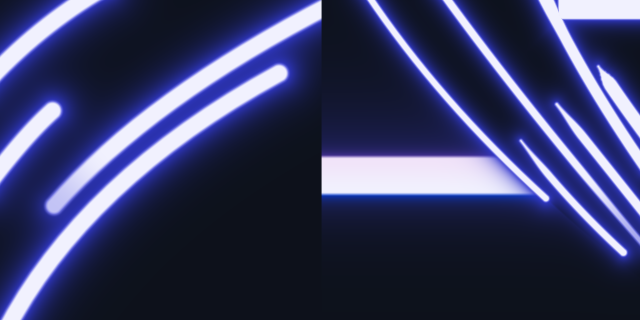
Write a Shadertoy shader that draws this background.

```glsl
// Two panels of neon light: broad round-capped arcs on the left, and on the
// right thin tapered streaks sweeping across a glowing horizontal band.
// Each streak is a sampled quadratic curve with a pale core and a blue halo.

const vec3 NIGHT  = vec3(0.050, 0.068, 0.105);
const vec3 BLUE   = vec3(0.190, 0.220, 0.800);
const vec3 LILAC  = vec3(0.460, 0.470, 0.900);
const vec3 PALE   = vec3(0.945, 0.945, 0.995);
const vec3 PINK   = vec3(0.945, 0.890, 0.975);
const vec3 INDIGO = vec3(0.120, 0.130, 0.370);
const vec3 VIOLET = vec3(0.300, 0.200, 0.620);
const vec3 AZURE  = vec3(0.000, 0.230, 0.820);
const float SEAM = 1.005;
const int STEPS = 16;

vec2 curvePoint(vec2 a, vec2 b, vec2 c, float t) {
    return mix(mix(a, b, t), mix(b, c, t), t);
}

// Signed distance to a tapered curve, and the position t along it.
vec2 streak(vec2 p, vec2 a, vec2 b, vec2 c, float startWidth, float endWidth) {
    vec2 best = vec2(1e3, 0.0);
    vec2 from = a;
    for (int i = 0; i < STEPS; i++) {
        vec2 to = curvePoint(a, b, c, float(i + 1) / float(STEPS));
        vec2 along = to - from;
        float h = clamp(dot(p - from, along) / dot(along, along), 0.0, 1.0);
        float t = (float(i) + h) / float(STEPS);
        float width = mix(startWidth, endWidth, smoothstep(0.0, 0.3, t));
        float d = length(p - from - along * h) - width;
        if (d < best.x) best = vec2(d, t);
        from = to;
    }
    return best;
}

// Light holds (core, halo); startGain dims the core near t = 0.
vec2 addLight(vec2 light, vec2 hit, float soft, float spread, float startGain) {
    float gain = mix(startGain, 1.0, smoothstep(0.0, 0.35, hit.y));
    float core = gain * (1.0 - smoothstep(-soft, soft * 1.2, hit.x));
    float halo = gain * exp(-max(hit.x, 0.0) / spread);
    return vec2(max(light.x, core), 1.0 - (1.0 - light.y) * (1.0 - halo));
}

vec3 shadeLight(vec3 base, vec2 light) {
    vec3 col = mix(base, BLUE, light.y);
    col = mix(col, LILAC, smoothstep(0.0, 0.6, light.x));
    return mix(col, PALE, smoothstep(0.35, 0.95, light.x));
}

vec3 arcPanel(vec2 p, float soft) {
    const float W = 0.027;
    const float SPREAD = 0.045;
    vec2 light = vec2(0.0);
    light = addLight(light, streak(p, vec2(-0.052, 0.732), vec2(0.115, 0.917),
        vec2(0.326, 1.039), W, W), soft, SPREAD, 1.0);
    light = addLight(light, streak(p, vec2(0.169, 0.357), vec2(0.464, 0.693),
        vec2(1.042, 0.990), W, W), soft, SPREAD, 0.7);
    light = addLight(light, streak(p, vec2(0.872, 0.771), vec2(0.260, 0.437),
        vec2(0.013, -0.042), W, W), soft, SPREAD, 1.0);
    light = addLight(light, streak(p, vec2(0.164, 0.654), vec2(0.078, 0.577),
        vec2(-0.039, 0.422), W, W), soft, SPREAD, 1.0);
    return shadeLight(NIGHT, light);
}

// Horizontal bar with a violet upper rim and an azure lower rim.
vec3 glowBand(float y, float bottom, float top, float soft) {
    float above = max(y - top, 0.0);
    float below = max(bottom - y, 0.0);
    float outside = above + below;
    vec3 rim = y > 0.5 * (top + bottom) ? VIOLET : AZURE;
    vec3 col = mix(NIGHT, INDIGO, exp(-above / 0.15 - below / 0.08));
    col = mix(col, rim, exp(-outside / 0.014));
    vec3 inside = mix(PALE, PINK, smoothstep(bottom, top, y));
    float fill = smoothstep(bottom - soft, bottom + soft, y)
               * (1.0 - smoothstep(top - soft, top + soft, y));
    return mix(col, inside, fill);
}

vec3 streakPanel(vec2 p, float soft) {
    const float SPREAD = 0.024;
    // The band stops at the first sweeping streak.
    float u = 1.0 - p.y;
    float bandEnd = 1.159 + 0.7785 * u + 0.337 * u * (u - 0.307);
    float mask = 1.0 - smoothstep(-soft, soft, p.x - bandEnd);
    vec3 base = mix(NIGHT, glowBand(p.y, 0.393, 0.510, 0.007), mask);

    vec2 light = vec2(0.0);
    light = addLight(light, streak(p, vec2(1.146, 1.021), vec2(1.371, 0.685),
        vec2(1.706, 0.380), 0.010, 0.010), soft, SPREAD, 1.0);
    light = addLight(light, streak(p, vec2(2.018, 0.227), vec2(1.645, 0.660),
        vec2(1.380, 1.026), 0.009, 0.012), soft, SPREAD, 0.6);
    light = addLight(light, streak(p, vec2(1.693, 1.031), vec2(1.811, 0.773),
        vec2(2.018, 0.474), 0.022, 0.017), soft, SPREAD, 1.0);
    light = addLight(light, streak(p, vec2(1.870, 0.792), vec2(1.930, 0.698),
        vec2(2.031, 0.562), 0.004, 0.021), soft, SPREAD, 0.9);
    light = addLight(light, streak(p, vec2(1.740, 0.674), vec2(1.865, 0.518),
        vec2(2.031, 0.310), 0.005, 0.014), soft, SPREAD, 0.9);
    light = addLight(light, streak(p, vec2(1.628, 0.560), vec2(1.770, 0.375),
        vec2(1.948, 0.211), 0.004, 0.011), soft, SPREAD, 0.9);
    // Bar along the upper right edge.
    float bar = max(0.940 - p.y, 1.745 - p.x);
    light = addLight(light, vec2(bar, 1.0), soft, SPREAD, 1.0);
    return shadeLight(base, light);
}

void mainImage(out vec4 fragColor, in vec2 fragCoord) {
    vec2 p = fragCoord / iResolution.y;
    float pixel = 1.0 / iResolution.y;
    vec3 left = arcPanel(p, max(0.010, pixel));
    vec3 right = streakPanel(p, max(0.006, pixel));
    float side = smoothstep(SEAM - pixel, SEAM + pixel, p.x);
    fragColor = vec4(mix(left, right, side), 1.0);
}
```
